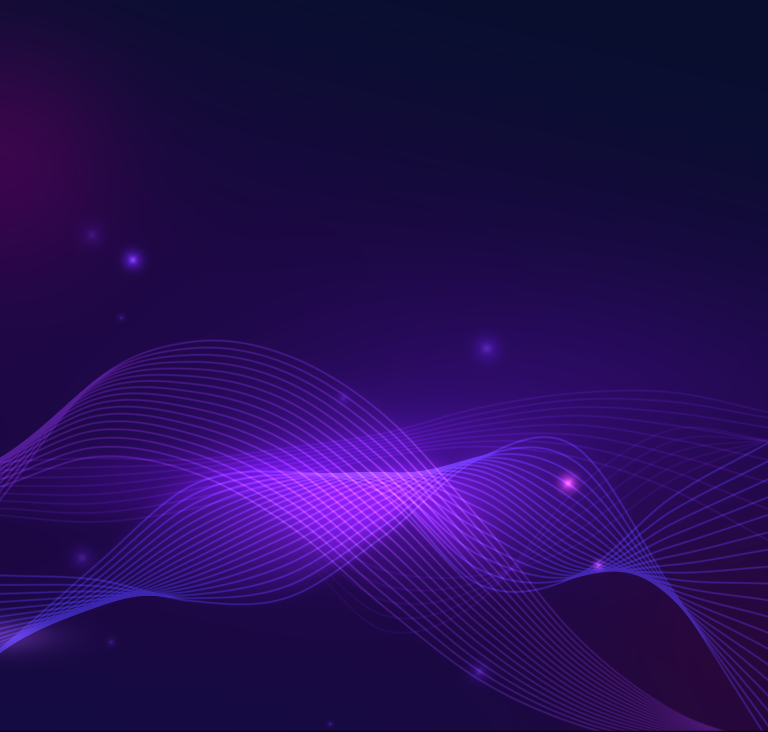
Reproduce this background procedurally as a Shadertoy shader.

```glsl
// Violet night backdrop with ribbons of fine glowing lines and soft sparks.
// Each ribbon blends three splines (first, middle, last strand) into many
// strands; glows are Gaussian ellipses added over a dark gradient.

const int LAST = 8; // index of the last spline knot; knots are evenly spaced in x

// Knots hold the heights of the first, middle and last strand.
const vec3 PINK_WAVE[9] = vec3[9](
    vec3(.317, .373, .335), vec3(.480, .455, .376), vec3(.533, .454, .355),
    vec3(.514, .410, .283), vec3(.433, .306, .171), vec3(.290, .173, .071),
    vec3(.131, .064, .011), vec3(.030, .007, -.018), vec3(-.018, -.022, -.027));
const vec3 BLUE_WAVE[9] = vec3[9](
    vec3(.112, .128, .214), vec3(.228, .172, .208), vec3(.337, .235, .179),
    vec3(.355, .300, .184), vec3(.325, .350, .268), vec3(.201, .340, .374),
    vec3(.213, .250, .389), vec3(.321, .201, .195), vec3(.395, .180, -.011));
const vec3 VEIL_WAVE[9] = vec3[9](
    vec3(.369, .331, .296), vec3(.374, .331, .287), vec3(.372, .347, .305),
    vec3(.388, .369, .344), vec3(.408, .392, .376), vec3(.443, .415, .390),
    vec3(.463, .426, .375), vec3(.464, .410, .331), vec3(.437, .385, .262));
const vec3 ARC_WAVE[9] = vec3[9](
    vec3(.355, .355, .355), vec3(.344, .344, .344), vec3(.317, .324, .331),
    vec3(.255, .273, .290), vec3(.139, .180, .221), vec3(.180, .197, .214),
    vec3(.331, .293, .255), vec3(.413, .380, .344), vec3(.399, .399, .399));

// Sparks: centre, radius, brightness.
const vec4 SPARKS[11] = vec4[11](
    vec4(.173, .645, .013, .60), vec4(.120, .679, .016, .16), vec4(.158, .566, .005, .20),
    vec4(.634, .524, .017, .28), vec4(.740, .340, .012, .65), vec4(.779, .228, .007, .40),
    vec4(.107, .238, .015, .22), vec4(.145, .123, .006, .20), vec4(.624, .082, .014, .24),
    vec4(.447, .456, .009, .18), vec4(.430, .011, .004, .25));

float glow(vec2 p, vec2 center, vec2 size) {
    vec2 d = (p - center) / size;
    return exp(-dot(d, d));
}

// Knot lookup, extended in a straight line past both ends.
vec3 knot(vec3 k[9], int i) {
    if (i < 0) return 2.0 * k[0] - k[1];
    if (i > LAST) return 2.0 * k[LAST] - k[LAST - 1];
    return k[i];
}

// Catmull-Rom spline through the knots.
vec3 spline(vec3 k[9], float x) {
    float s = x * float(LAST);
    int i = clamp(int(floor(s)), 0, LAST - 1);
    float f = s - float(i);
    vec3 a = knot(k, i - 1), b = knot(k, i), c = knot(k, i + 1), d = knot(k, i + 2);
    return b + 0.5 * f * (c - a + f * (2.0 * a - 5.0 * b + 4.0 * c - d
             + f * (3.0 * (b - c) + d - a)));
}

// Quadratic blend that passes through all three guide strands.
float strand(vec3 h, float t) {
    return h.x * (1.0 - t) * (1.0 - 2.0 * t) + h.y * 4.0 * t * (1.0 - t) + h.z * t * (2.0 * t - 1.0);
}

// Returns line coverage in x and the soft body of the ribbon in y.
vec2 ribbon(vec2 uv, vec3 k[9], int count, float aspect, float pixel) {
    const float STEP = 0.004;
    vec3 h = spline(k, uv.x);
    vec3 slope = (spline(k, uv.x + STEP) - h) / (STEP * aspect);
    float lines = 0.0;
    for (int i = 0; i < count; i++) {
        float t = float(i) / float(count - 1);
        float m = strand(slope, t);
        float dist = abs(uv.y - strand(h, t)) * inversesqrt(1.0 + m * m);
        lines += 1.0 - smoothstep(0.0, 0.0011 + pixel, dist);
    }
    float low = min(h.x, min(h.y, h.z)), high = max(h.x, max(h.y, h.z));
    float body = smoothstep(low - 0.02, low + 0.03, uv.y)
               * (1.0 - smoothstep(high - 0.02, high + 0.035, uv.y));
    return vec2(min(lines, 1.5), body);
}

vec3 backdrop(vec2 uv) {
    vec3 col = mix(vec3(.108, .028, .26), vec3(.035, .055, .185),
                   smoothstep(.55, 1.05, uv.y + .25 * (uv.x - .5)));
    col = mix(col, vec3(.075, .045, .26), (1.0 - smoothstep(0.0, .2, uv.y)) * (1.0 - uv.x));
    col += vec3(.13, -.01, .05) * glow(uv, vec2(0.0, .79), vec2(.15, .16));
    col += vec3(.06, .015, .13) * glow(uv, vec2(.68, .45), vec2(.38, .17));
    col += vec3(.14, .03, .27) * glow(uv, vec2(.49, .34), vec2(.22, .10));
    return col + vec3(.05, 0.0, -.03) * glow(uv, vec2(.95, .1), vec2(.2, .2));
}

void mainImage(out vec4 fragColor, in vec2 fragCoord) {
    vec2 uv = fragCoord / iResolution.xy;
    float aspect = iResolution.x / iResolution.y, pixel = 1.0 / iResolution.y;
    vec3 col = backdrop(uv);

    // Ribbons, brightest where they cross
    float core = glow(uv, vec2(.48, .32), vec2(.17, .08));
    float heart = glow(uv, vec2(.43, .305), vec2(.24, .12));
    vec2 pink = ribbon(uv, PINK_WAVE, 17, aspect, pixel);
    vec2 blue = ribbon(uv, BLUE_WAVE, 19, aspect, pixel);
    vec2 veil = ribbon(uv, VEIL_WAVE, 8, aspect, pixel);
    vec2 arcs = ribbon(uv, ARC_WAVE, 5, aspect, pixel);
    col += vec3(.19, .04, .34) * heart * (.7 * blue.y + .35 * pink.y);
    col += vec3(.10, .02, .08) * core * blue.y;
    col += vec3(.08, .01, .15) * veil.y * glow(uv, vec2(.3, .35), vec2(.25, .1));
    col += mix(vec3(.14, .055, .21), vec3(.25, .15, .17), core) * pink.x * (1.0 - .3 * smoothstep(.65, .95, uv.x));
    col += mix(vec3(.08, .08, .28), vec3(.13, .13, .17), core) * blue.x;
    col += vec3(.06, .02, .11) * veil.x;
    col += vec3(.04, .015, .08) * arcs.x * smoothstep(.35, .5, uv.x);

    // Lit left end of the blue ribbon
    col += vec3(.20, .11, .25) * glow(uv, vec2(0.0, .13), vec2(.07, .022));

    // Sparks: halo, small centre and thin diagonal rays
    for (int i = 0; i < 11; i++) {
        vec4 s = SPARKS[i];
        vec2 d = (uv - s.xy) * vec2(aspect, 1.0) / s.z;
        float rays = exp(-5.0 * abs(abs(d.x) - abs(d.y)) - 1.5 * length(d));
        vec3 tint = mix(vec3(.32, .10, .75), vec3(.80, .25, .70), smoothstep(.68, .74, s.x));
        col += s.w * (tint * (exp(-dot(d, d)) + .3 * rays) + .25 * exp(-8.0 * dot(d, d)));
    }

    col *= smoothstep(0.0, .003, uv.y); // dark lower rim
    fragColor = vec4(clamp(col, 0.0, 1.0), 1.0);
}
```
